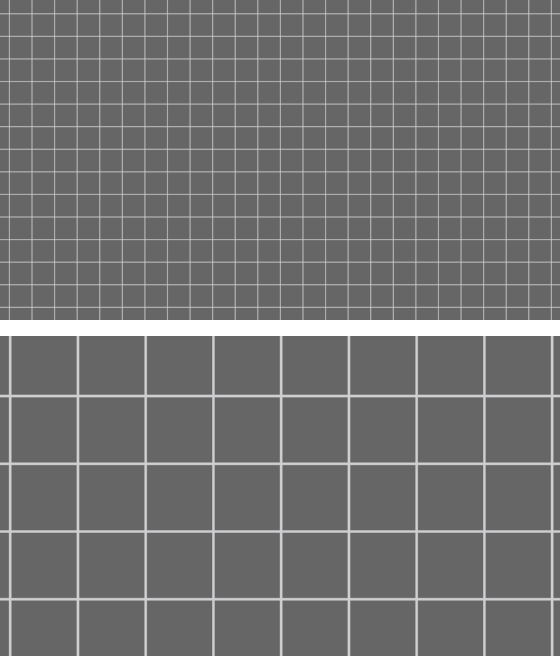
Top: the whole. Bottom: its middle third, enlarged.
This pattern is drawn by a WebGL 2 fragment shader. Its source:

```glsl
#version 300 es
precision highp float;

uniform vec2 u_resolution;
out vec4 fragColor;

// Lengths are fractions of the canvas width
const float CELLS_ACROSS = 24.8;
const float LINE_WIDTH = 0.00152;
const vec2 GRID_ANCHOR = vec2(0.5007, 0.0246); // one crossing, from the top left
const float FILTER_PIXELS = 1.25;              // edge softness

const vec3 GROUND_COLOR = vec3(0.40);
const vec3 LINE_COLOR = vec3(0.81, 0.81, 0.82);

// Signed distance along each axis to the nearest grid line
vec2 gridOffset(vec2 p) {
    float cell = 1.0 / CELLS_ACROSS;
    return (fract((p - GRID_ANCHOR) / cell + 0.5) - 0.5) * cell;
}

// Share of a box filter covered by a line, for each axis
vec2 lineCoverage(vec2 offset, float filterWidth) {
    float halfLine = 0.5 * LINE_WIDTH;
    vec2 low = max(offset - 0.5 * filterWidth, vec2(-halfLine));
    vec2 high = min(offset + 0.5 * filterWidth, vec2(halfLine));
    return max(high - low, 0.0) / filterWidth;
}

void main() {
    // Square units, measured down from the top left corner
    vec2 p = vec2(gl_FragCoord.x, u_resolution.y - gl_FragCoord.y) / u_resolution.x;
    float filterWidth = FILTER_PIXELS / u_resolution.x;

    // Union of the vertical and horizontal lines
    vec2 coverage = lineCoverage(gridOffset(p), filterWidth);
    float grid = 1.0 - (1.0 - coverage.x) * (1.0 - coverage.y);

    fragColor = vec4(mix(GROUND_COLOR, LINE_COLOR, grid), 1.0);
}
```
